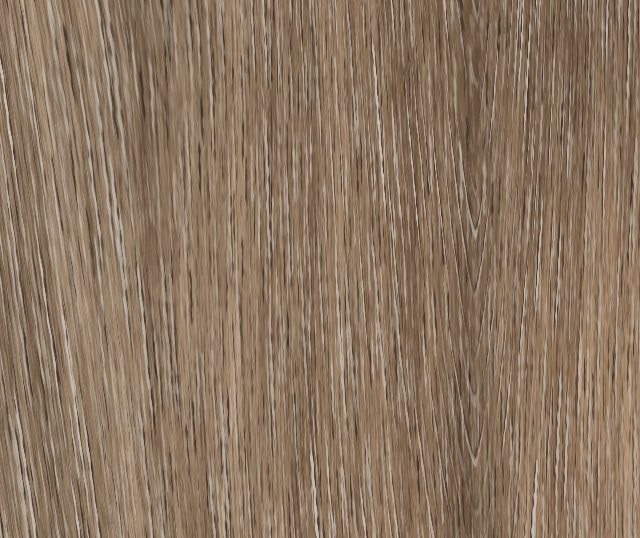
Give the GLSL for this texture, as a Shadertoy shader.

```glsl
vec3 hash3(vec2 p) {
    vec3 q = fract(p.xyx * vec3(0.1031, 0.1030, 0.0973));
    q += dot(q, q.yxz + 33.33);
    return fract((q.xxy + q.yzz) * q.zyx);
}

// Straight tapered strokes, one per cell, in columns with staggered rows
float streaks(vec2 p, float columns, float rows, float halfWidth, float seed) {
    float column = floor(p.x * columns);
    float soft = 0.55 * columns / iResolution.y;
    float cover = 0.0;
    for (int i = -1; i <= 1; i++) {
        float id = column + float(i);
        float v = p.y * rows + 9.0 * hash3(vec2(id, seed)).x;
        vec3 rnd = hash3(vec2(id, floor(v) + seed * 17.0));
        float along = fract(v);
        float taper = smoothstep(0.0, 0.25, along)
                    * (1.0 - smoothstep(0.35 + 0.5 * rnd.y, 1.0, along));
        float wobble = 0.00035 * sin(p.y * 60.0 + rnd.x * 40.0)
                     + 0.0003 * sin(p.y * 230.0 + rnd.y * 60.0);
        float across = abs(p.x * columns - id - 0.15 - 0.7 * rnd.x + wobble * columns);
        float ragged = 0.85 + 0.3 * sin(p.y * 170.0 + rnd.z * 50.0);
        float width = halfWidth * columns * (0.4 + rnd.y) * taper * ragged;
        float stroke = 1.0 - smoothstep(width - soft, width + soft, across);
        cover = max(cover, stroke * sqrt(taper * rnd.z));
    }
    return cover;
}

// x: grain nested in V shapes around the heart, y: plain fibre, z: along the grain
vec3 grainSpace(vec2 p) {
    float d = p.x - 0.885 + 0.003 * sin(p.y * 5.0);
    float slant = mix(0.19, 0.05, smoothstep(-0.05, 0.25, d)) * p.y * exp(-3.5 * abs(d));
    float lean = 0.13 * p.y * (1.0 - smoothstep(0.0, 0.5, p.x));
    float bend = 0.002 * sin(p.y * 4.0 + p.x * 9.0) + 0.0003 * sin(p.y * 31.0 - p.x * 90.0);
    float nested = sqrt(d * d + 0.0001) - slant - lean + bend;
    float fibre = d - 0.5 * slant * d / sqrt(d * d + 0.02) + lean - bend;
    return vec3(nested, fibre, p.y + 2.5 * d);
}

void mainImage(out vec4 fragColor, in vec2 fragCoord) {
    vec2 p = fragCoord / iResolution.y;
    vec3 space = grainSpace(p);
    vec2 grain = space.xz;
    vec2 fibre = space.yz;
    float heart = exp(-pow((p.x - 0.89) / 0.06, 2.0));

    // Broad bands of tan and brown
    float band = 0.5 + 0.26 * sin(fibre.x * 27.0 + 1.2 * sin(p.y * 2.5))
               + 0.22 * sin(fibre.x * 68.0 + 1.3 * sin(p.y * 4.0 + 2.0))
               + 0.2 * sin(fibre.x * 157.0 + 1.2 * sin(p.y * 5.0))
               + 0.14 * sin(fibre.x * 331.0 + 2.0 * sin(p.y * 5.0 + fibre.x * 20.0));
    vec3 color = mix(vec3(0.475, 0.38, 0.29), vec3(0.61, 0.51, 0.405), band);
    color *= mix(vec3(1.02, 0.99, 0.97), vec3(0.99, 1.01, 1.03), 1.0 - smoothstep(0.2, 0.8, p.x));
    color *= 1.0 - 0.25 * heart * (1.0 - 0.5 * p.y);
    color *= 1.0 - 0.15 * smoothstep(0.35, 1.0, p.y) * smoothstep(0.4, 0.75, p.x);
    color *= 1.05 + 0.06 * sin(p.x * 8.0 - 1.0) * sin(p.y * 4.0 + 0.5);

    // Fine fibres
    color = mix(color, vec3(0.68, 0.62, 0.55), 0.55 * streaks(fibre, 115.0, 5.0, 0.0015, 1.0));
    color = mix(color, vec3(0.32, 0.24, 0.18), 0.50 * streaks(fibre, 125.0, 5.0, 0.0012, 2.0));
    color = mix(color, vec3(0.36, 0.27, 0.20), 0.45 * streaks(fibre, 200.0, 19.0, 0.0011, 3.0));
    color = mix(color, vec3(0.70, 0.64, 0.57), 0.45 * streaks(fibre, 180.0, 23.0, 0.0011, 4.0));

    // Dark pores, some lying along the edge of a limed streak
    vec3 pore = vec3(0.20, 0.15, 0.12);
    float shade = streaks(grain + vec2(0.0028, 0.01), 52.0, 3.2, 0.0015, 5.0);
    color = mix(color, pore, 0.7 * shade);
    color = mix(color, pore, 0.85 * streaks(fibre, 72.0, 9.0, 0.0012, 6.0));

    // Pale limed streaks, sparse over the heart and in a band on the left
    vec3 lime = vec3(0.78, 0.75, 0.715);
    float quiet = exp(-pow((p.x - 0.36) / 0.13, 2.0));
    float amount = 1.0 - 0.35 * heart - 0.35 * quiet - 0.15 * smoothstep(0.95, 1.1, p.x);
    color = mix(color, lime, amount * streaks(grain, 52.0, 3.2, 0.0021, 5.0));
    color = mix(color, lime, 0.85 * amount * streaks(fibre, 75.0, 7.0, 0.0015, 7.0));

    fragColor = vec4(color, 1.0);
}
```
